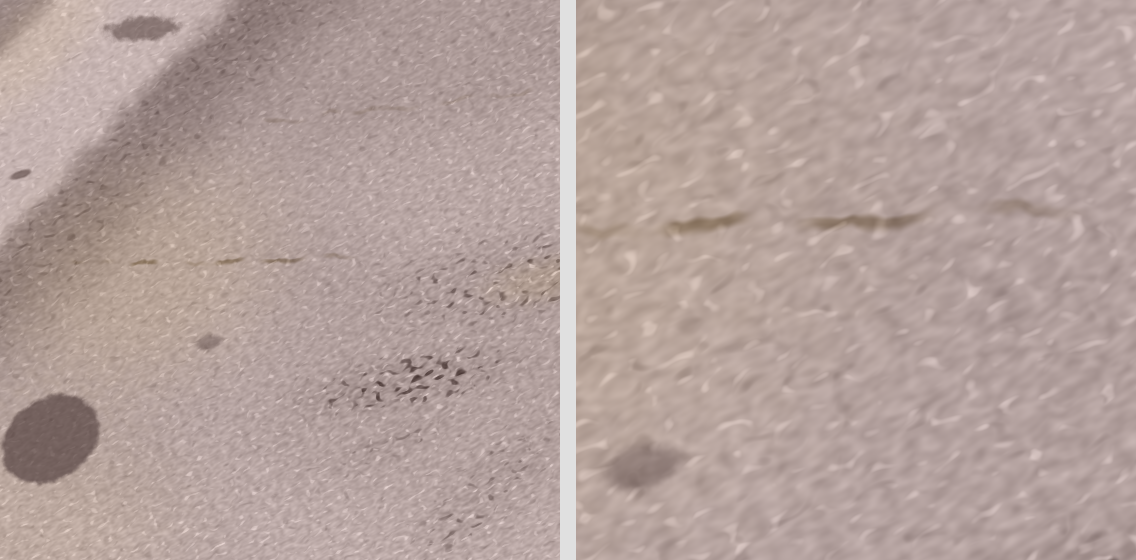
Left, the full canvas; right, a detail of the centre.
Give the GLSL for this texture, as a three.js fragment shader.

```glsl
#define GROUND vec3(0.703, 0.632, 0.622)
#define STAIN_BROWN vec3(0.435, 0.362, 0.350)
#define OCHRE vec3(0.015, 0.008, -0.030)
#define GRAIN_ANGLE 0.50
#define GRAIN_SCALE vec2(62.0, 118.0)
#define GRAIN_CONTRAST 0.115
#define PIT_DEPTH 0.15
#define FLECK_LIGHT 0.10
#define BAND_DEPTH 0.115
#define CRACK_WIDTH 0.0042

varying vec2 vUv;

vec2 hashGradient(vec2 cell) {
  vec3 h = fract(cell.xyx * vec3(0.1031, 0.1030, 0.0973));
  h += dot(h, h.yzx + 33.33);
  float angle = 6.2832 * fract((h.x + h.y) * h.z);
  return vec2(cos(angle), sin(angle));
}

// Gradient noise, roughly -0.7 to 0.7
float noise(vec2 p) {
  vec2 i = floor(p), f = p - i;
  vec2 u = f * f * f * (f * (f * 6.0 - 15.0) + 10.0);
  vec2 e = vec2(1.0, 0.0);
  float bottom = mix(dot(hashGradient(i), f), dot(hashGradient(i + e), f - e), u.x);
  float top = mix(dot(hashGradient(i + e.yx), f - e.yx), dot(hashGradient(i + 1.0), f - 1.0), u.x);
  return mix(bottom, top, u.y);
}

float fbm(vec2 p) {
  float sum = 0.0, weight = 1.0;
  for (int i = 0; i < 4; i++) {
    sum += weight * noise(p);
    p = mat2(1.6, 1.2, -1.2, 1.6) * p + 7.3;
    weight *= 0.5;
  }
  return sum;
}

// Coordinates along and across a direction
vec2 align(vec2 v, float angle) {
  float c = cos(angle), s = sin(angle);
  return mat2(c, -s, s, c) * v;
}

// Tilted ellipse mask with a ragged rim
float patchMask(vec2 p, vec2 center, vec2 radius, float angle, float ragged, float soft) {
  float d = length(align(p - center, angle) / radius) + ragged * fbm(p * 45.0);
  return 1.0 - smoothstep(1.0 - soft, 1.0 + soft, d);
}

// Thin broken line; span holds its start and end in x
float crack(vec2 p, float height, float slope, vec2 span) {
  float y = height + slope * (p.x - span.x) + 0.012 * fbm(vec2(p.x * 16.0, height * 50.0));
  float gaps = smoothstep(-0.2, 0.2, noise(vec2(p.x * 19.0, height * 31.0)));
  float ends = smoothstep(span.x, span.x + 0.03, p.x) * (1.0 - smoothstep(span.y - 0.1, span.y, p.x));
  float width = CRACK_WIDTH * (1.0 + 0.9 * noise(p * 60.0));
  return gaps * ends * (1.0 - smoothstep(0.2 * width, 1.4 * width, abs(p.y - y)));
}

void main() {
  vec2 p = vUv;
  float cloud = fbm(p * 4.0 + 3.0);
  vec2 g = align(p, GRAIN_ANGLE);

  // Pale slab at upper left, with a shadowed band along its edge
  float d = dot(p - vec2(0.255, 0.825), vec2(0.73, -0.68)) + 0.022 * fbm(p * 9.0);
  float pale = 1.0 - smoothstep(-0.035, 0.012, d);
  float band = smoothstep(-0.03, 0.025, d) * (1.0 - smoothstep(0.035, 0.22, d));
  float corner = 1.0 - smoothstep(0.06, 0.12, p.x + 1.0 - p.y + 0.03 * cloud);
  float tone = 0.075 * pale - BAND_DEPTH * band - 0.17 * corner + 0.022 * cloud;

  // Broad shading: dim upper right, brighter right and bottom
  tone -= 0.035 * patchMask(p, vec2(0.72, 0.91), vec2(0.34, 0.16), 0.2, 0.1, 0.6);
  tone += 0.025 * patchMask(p, vec2(0.9, 0.68), vec2(0.32, 0.11), 0.15, 0.1, 0.6);
  tone += 0.030 * (1.0 - smoothstep(0.0, 0.3, p.y));

  // Worn patches where the grain is coarse and pitted
  float worn = patchMask(p, vec2(0.73, 0.32), vec2(0.17, 0.045), 0.2, 0.25, 0.5);
  worn += 0.65 * patchMask(p, vec2(0.90, 0.50), vec2(0.20, 0.07), 0.2, 0.3, 0.6);
  worn += 0.55 * patchMask(p, vec2(0.86, 0.11), vec2(0.15, 0.05), 0.75, 0.3, 0.6);
  worn += 0.45 * patchMask(p, vec2(0.70, 0.21), vec2(0.12, 0.025), 0.4, 0.3, 0.6);
  worn += 0.35 * band;
  float rough = 0.75 + 0.35 * smoothstep(0.0, 1.0, p.x + 0.6 - p.y) + 0.5 * worn;

  // Slanted grain, pale flecks and dark pits
  vec2 warp = 0.5 * vec2(noise(g * 45.0), noise(g * 45.0 + 19.0));
  float coarse = noise(g * GRAIN_SCALE + warp);
  float fine = noise(g * GRAIN_SCALE * 1.75 + warp + 31.0);
  float fleck = smoothstep(0.22, 0.55, noise(g * GRAIN_SCALE * 1.15 + warp + 57.0));
  float pit = smoothstep(0.26, 0.58, noise(g * GRAIN_SCALE * 0.85 + warp + 83.0) + 0.16 * worn + 0.08 * cloud);
  float grain = GRAIN_CONTRAST * (0.7 * coarse + 0.5 * fine) + FLECK_LIGHT * fleck;
  grain -= PIT_DEPTH * pit * (0.45 + 0.75 * worn);
  tone += rough * grain - 0.045 * worn;

  // Cracks
  float lines = crack(p, 0.527, 0.03, vec2(0.12, 0.66));
  lines += 0.45 * crack(p, 0.775, 0.12, vec2(0.42, 1.1));
  tone -= 0.17 * lines;

  // Ochre dust
  float dust = patchMask(p, vec2(0.24, 0.50), vec2(0.24, 0.17), 0.5, 0.15, 0.7);
  dust += 0.7 * patchMask(p, vec2(0.05, 0.08), vec2(0.25, 0.17), 0.0, 0.15, 0.7);
  dust += 0.9 * patchMask(p, vec2(0.97, 0.50), vec2(0.09, 0.035), 0.2, 0.3, 0.7);
  dust += 0.8 * patchMask(p, vec2(0.06, 0.92), vec2(0.16, 0.06), 0.8, 0.2, 0.7);
  vec3 color = GROUND + tone + OCHRE * (dust + lines);

  // Brown stains
  float stain = 0.93 * patchMask(p, vec2(0.090, 0.216), vec2(0.094, 0.071), 0.62, 0.07, 0.07);
  stain += 0.70 * patchMask(p, vec2(0.255, 0.949), vec2(0.062, 0.021), 0.08, 0.35, 0.25);
  stain += 0.80 * patchMask(p, vec2(0.036, 0.688), vec2(0.019, 0.007), 0.35, 0.25, 0.35);
  stain += 0.55 * patchMask(p, vec2(0.374, 0.388), vec2(0.023, 0.012), 0.25, 0.3, 0.4);
  color = mix(color, STAIN_BROWN + 0.35 * grain, clamp(stain, 0.0, 1.0));

  gl_FragColor = vec4(clamp(color, 0.0, 1.0), 1.0);
}
```
